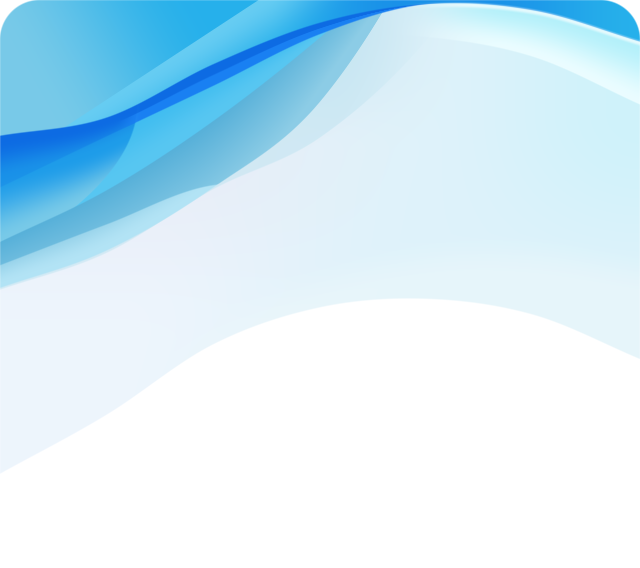
Give the GLSL for this background, as a WebGL 1 fragment shader.

```glsl
precision highp float;
// Layered blue waves sweeping over a pale body, above a white lower field.
// Each boundary is a spline of depth against x; translucent sheets with
// gradients are painted back to front, then the top corners are rounded.

uniform vec2 u_resolution;

const vec3 WHITE = vec3(1.0);
const vec3 LAVENDER = vec3(0.91, 0.93, 0.97);
const vec3 MIST = vec3(0.93, 0.96, 0.99);
const vec3 ICE = vec3(0.87, 0.95, 0.98);
const vec3 AQUA = vec3(0.81, 0.95, 0.98);
const vec3 VEIL = vec3(0.75, 0.89, 0.94);
const vec3 PALE_BLUE = vec3(0.70, 0.89, 0.96);
const vec3 TEAL = vec3(0.34, 0.69, 0.85);
const vec3 SOFT_TEAL = vec3(0.55, 0.80, 0.90);
const vec3 CYAN = vec3(0.25, 0.74, 0.94);
const vec3 LIGHT_CYAN = vec3(0.40, 0.80, 0.95);
const vec3 HAZE = vec3(0.47, 0.79, 0.91);
const vec3 SKY = vec3(0.15, 0.69, 0.92);
const vec3 AZURE = vec3(0.10, 0.57, 0.91);
const vec3 ROYAL = vec3(0.05, 0.42, 0.89);
const float CORNER_RADIUS = 0.062;
const float EDGE_PIXELS = 1.0;

// Catmull-Rom weight at a signed distance from a knot
float knotWeight(float t) {
  float a = abs(t);
  if (a < 1.0) return (1.5 * a - 2.5) * a * a + 1.0;
  if (a < 2.0) return ((2.5 - 0.5 * a) * a - 4.0) * a + 2.0;
  return 0.0;
}

// Smooth curve through seven evenly spaced depths, extended past both ends
float wave(float x, vec4 left, vec3 right) {
  float s = x * 6.0;
  float sum = (2.0 * left.x - left.y) * knotWeight(s + 1.0)
            + (2.0 * right.z - right.y) * knotWeight(s - 7.0);
  for (int i = 0; i < 4; i++) sum += left[i] * knotWeight(s - float(i));
  for (int i = 0; i < 3; i++) sum += right[i] * knotWeight(s - float(i + 4));
  return sum;
}

// Antialiased coverage of the positive side
float cover(float d) {
  float w = EDGE_PIXELS / u_resolution.y;
  return smoothstep(-w, w, d);
}

vec3 paleBody(vec2 p) {
  vec3 c = mix(MIST, LAVENDER, smoothstep(0.60, 0.28, p.y));
  c = mix(c, ICE, smoothstep(0.25, 0.72, p.x + 0.25 * (p.y - 0.3)));
  c = mix(c, AQUA, smoothstep(0.65, 1.0, p.x) * smoothstep(0.55, 0.2, p.y));
  float lowerBand = wave(p.x, vec4(0.90, 0.76, 0.57, 0.48), vec3(0.435, 0.43, 0.46));
  return mix(c, vec3(0.92, 0.965, 0.98), 0.65 * smoothstep(-0.02, 0.06, p.y - lowerBand));
}

vec3 upperSky(vec2 p) {
  vec3 c = mix(HAZE, SKY, smoothstep(0.04, 0.38, p.x + 0.5 * (0.14 - p.y)));
  float fold = p.x - 0.124 - 1.353 * (0.207 - p.y);
  vec3 strip = mix(LIGHT_CYAN, SKY, smoothstep(0.0, 0.17, fold));
  strip = mix(strip, AZURE, smoothstep(0.42, 0.62, p.x));
  strip = mix(strip, SKY, smoothstep(0.75, 1.0, p.x));
  return mix(c, strip, cover(fold));
}

void main() {
  vec2 p = gl_FragCoord.xy / u_resolution;
  p.y = 1.0 - p.y;
  float x = p.x;

  // Depths of the main boundaries, measured down from the top
  float crest = wave(x, vec4(0.239, 0.207, 0.113, 0.040), vec3(0.007, 0.018, 0.073));
  float ribbon = wave(x, vec4(0.330, 0.240, 0.151, 0.060), vec3(0.007, 0.018, 0.073));
  float leaf = wave(x, vec4(0.426, 0.335, 0.213, 0.066), vec3(-0.103, -0.29, -0.48));
  float outer = wave(x, vec4(0.507, 0.441, 0.330, 0.179), vec3(-0.12, -0.56, -1.0));
  float veil = wave(x, vec4(0.510, 0.445, 0.333, 0.242), vec3(0.07, -0.2, -0.5));
  float inner = wave(x, vec4(0.467, 0.395, 0.326, 0.340), vec3(0.4, 0.4, 0.4));
  float shine = wave(x, vec4(0.2, 0.12, 0.075, 0.062), vec3(0.065, 0.100, 0.184));
  float field = wave(x, vec4(0.834, 0.730, 0.606, 0.541), vec3(0.526, 0.554, 0.632));

  // Pale body with a bright sheet under the right crest
  vec3 color = paleBody(p);
  float gloss = smoothstep(0.0, 1.0, (p.y - crest) / max(shine - crest, 0.02));
  vec3 sheet = mix(vec3(0.70, 0.94, 0.98), vec3(0.92, 0.99, 1.0), gloss);
  color = mix(color, sheet, cover(shine - p.y) * smoothstep(0.60, 0.80, x));
  color = mix(color, VEIL, 0.8 * smoothstep(0.75, 0.45, x) * smoothstep(0.27, 0.02, p.y) * step(0.4, x));
  color = mix(color, VEIL, 0.55 * cover(veil - p.y) * smoothstep(0.70, 0.52, x));

  // Teal leaf and its paler lower fold
  float span = clamp((p.y - leaf) / max(outer - leaf, 0.02), 0.0, 1.0);
  vec3 teal = mix(TEAL, SOFT_TEAL, clamp(span * 0.8 + 0.5 * smoothstep(0.3, 0.6, x), 0.0, 1.0));
  vec3 fold = mix(SOFT_TEAL, PALE_BLUE, smoothstep(0.25, 0.95, span));
  color = mix(color, mix(teal, fold, cover(p.y - inner)), cover(outer - p.y));

  // Cyan leaf with the shaded block at its left
  float depth = clamp((p.y - crest) / max(leaf - crest, 0.02), 0.0, 1.0);
  vec3 cyan = mix(CYAN, LIGHT_CYAN, 0.6 * smoothstep(0.2, 0.9, depth));
  vec3 block = mix(ROYAL, AZURE, smoothstep(0.05, 0.42, depth));
  block = mix(block, SKY, 0.35 * cover(p.y - ribbon));
  block = mix(block, HAZE, smoothstep(0.40, 1.0, depth));
  float drop = max(p.y - 0.18, 0.0);
  cyan = mix(cyan, block, cover(0.215 - 2.87 * drop * drop - x));
  color = mix(color, cyan, cover(leaf - p.y));

  // Royal ribbon with a fine crease, then the sky above the crest
  float across = (p.y - crest) / max(ribbon - crest, 0.003);
  vec3 royal = mix(ROYAL, vec3(0.10, 0.50, 0.95), smoothstep(0.45, 0.55, across));
  float ribbonMask = cover(ribbon - p.y) * smoothstep(0.18, 0.22, x);
  color = mix(color, royal, ribbonMask);
  color = mix(color, upperSky(p), cover(crest - p.y));
  float rim = smoothstep(0.007, 0.0, abs(p.y - crest - 0.003));
  color = mix(color, WHITE, 0.65 * rim * smoothstep(0.62, 0.75, x));

  // White field and rounded top corners
  color = mix(color, WHITE, cover(p.y - field));
  vec2 q = vec2(min(x, 1.0 - x) * u_resolution.x / u_resolution.y, p.y);
  float radius = CORNER_RADIUS * u_resolution.x / u_resolution.y;
  float corner = length(max(radius - q, 0.0)) - radius;
  gl_FragColor = vec4(mix(color, WHITE, cover(corner)), 1.0);
}
```
